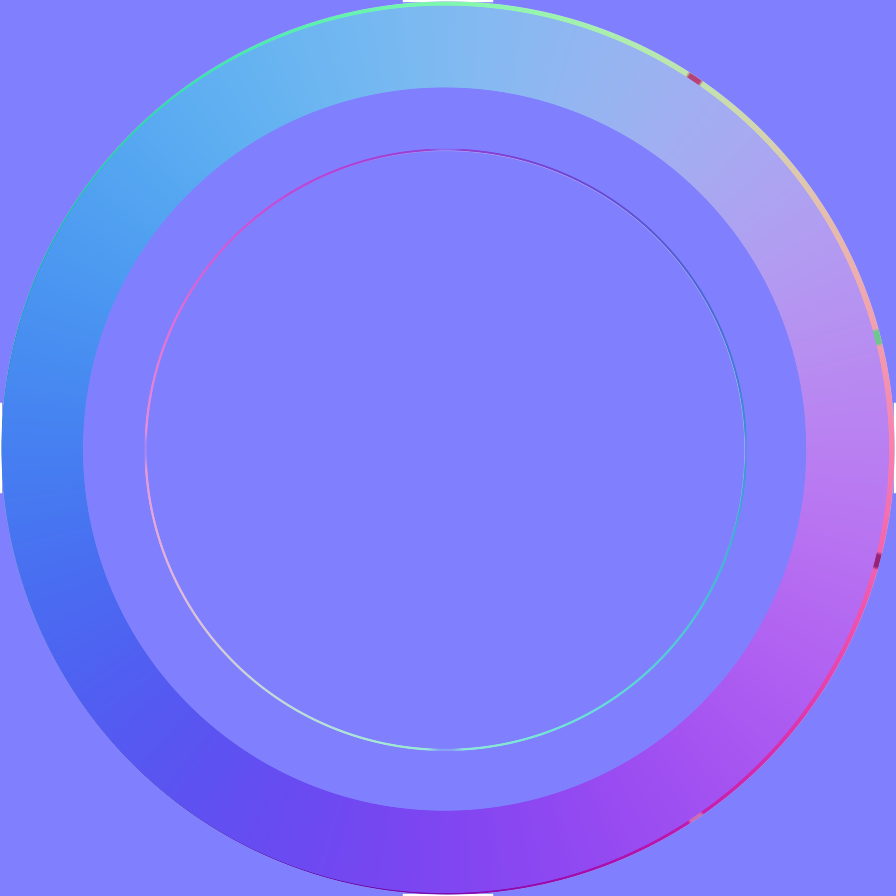
Write a Shadertoy shader that draws this texture map.

```glsl
const vec2 OUTER_CENTER = vec2(0.5);
const vec2 RIM_CENTER = vec2(0.497, 0.4985);
const vec2 BEVEL_CENTER = vec2(0.4962, 0.4988);
const vec2 GROOVE_CENTER = vec2(0.4974, 0.498);
const float OUTER_RADIUS = 0.4985;
const float RIM_RADIUS = 0.4952;
const float BEVEL_RADIUS = 0.4036;
const float GROOVE_RADIUS = 0.3349;
const float GROOVE_WIDTH = 0.0026;
const float BEVEL_TILT = 0.45;
const float RIM_TILT = 0.93;
const float GROOVE_TILT = 0.78;
const float STUB_HALF = 0.05;
const vec3 FLAT_NORMAL = vec3(0.5, 0.5, 1.0);

// Encode a unit normal leaning along a direction
vec3 encodeTilt(vec2 dir, float tilt) {
    vec3 normal = vec3(dir * tilt, sqrt(1.0 - tilt * tilt));
    return 0.5 + 0.5 * normal;
}

// Antialiased disc coverage
float disc(vec2 p, vec2 center, float radius, float px) {
    return smoothstep(0.5 * px, -0.5 * px, length(p - center) - radius);
}

// Antialiased circle outline coverage
float outline(vec2 p, vec2 center, float radius, float width, float px) {
    float d = abs(length(p - center) - radius) - 0.5 * width;
    return smoothstep(0.5 * px, -0.5 * px, d);
}

// Small colour breaks mirrored along the right side of the rim
vec3 rimBreaks(vec3 color, vec2 q, float rim) {
    vec3 tints[4] = vec3[4](vec3(0.70, 0.10, 0.42), vec3(0.30, 0.82, 0.52),
                            vec3(0.50, 0.08, 0.42), vec3(0.82, 0.50, 0.70));
    float angles[4] = float[4](0.982, 0.252, -0.257, -0.980);
    float angle = atan(q.y, q.x);
    for (int i = 0; i < 4; i++) {
        float mark = smoothstep(0.022, 0.012, abs(angle - angles[i]));
        color = mix(color, tints[i], 0.8 * mark * rim);
    }
    return color;
}

void mainImage(out vec4 fragColor, in vec2 fragCoord) {
    vec2 uv = fragCoord / iResolution.xy;
    float px = 1.0 / min(iResolution.x, iResolution.y);
    vec2 q = uv - OUTER_CENTER;
    vec2 dir = q / max(length(q), 1e-4);

    // Steep outer rim, widest at the upper right
    float outer = disc(uv, OUTER_CENTER, OUTER_RADIUS, px);
    float body = disc(uv, RIM_CENTER, RIM_RADIUS, px);
    vec3 color = mix(FLAT_NORMAL, encodeTilt(dir, RIM_TILT), outer);
    color = rimBreaks(color, q, outer);

    // Gentle bevel and flat interior
    color = mix(color, encodeTilt(dir, BEVEL_TILT), body * outer);
    color = mix(color, FLAT_NORMAL, disc(uv, BEVEL_CENTER, BEVEL_RADIUS, px));

    // Pale fringe and bright stubs where the rim meets the canvas border
    float fringe = outline(uv, OUTER_CENTER, OUTER_RADIUS, 0.0006, px);
    color = mix(color, vec3(0.9), 0.25 * fringe);
    vec2 a = abs(q);
    float stub = smoothstep(STUB_HALF + px, STUB_HALF, min(a.x, a.y));
    stub *= smoothstep(0.4968, 0.4984, max(a.x, a.y)) * (1.0 - outer);
    color = mix(color, vec3(1.0), stub);

    // Hairline groove leaning inward, broken at the four axes
    vec2 g = uv - GROOVE_CENTER;
    vec2 inward = -g / max(length(g), 1e-4);
    float gap = smoothstep(0.015, 0.07, min(abs(inward.x), abs(inward.y)));
    float groove = outline(uv, GROOVE_CENTER, GROOVE_RADIUS, GROOVE_WIDTH, px);
    vec3 grooveColor = mix(encodeTilt(inward, GROOVE_TILT), vec3(1.0), 0.15);
    color = mix(color, grooveColor, groove * mix(0.35, 1.0, gap));

    // Pale inner lip beside the dark upper right groove
    float lip = outline(uv, GROOVE_CENTER, GROOVE_RADIUS - 0.0012, 0.0008, px);
    float shade = smoothstep(0.2, 0.9, dot(inward, vec2(-0.7071)));
    color = mix(color, vec3(0.80, 0.80, 0.92), 0.6 * lip * shade);

    fragColor = vec4(color, 1.0);
}
```
